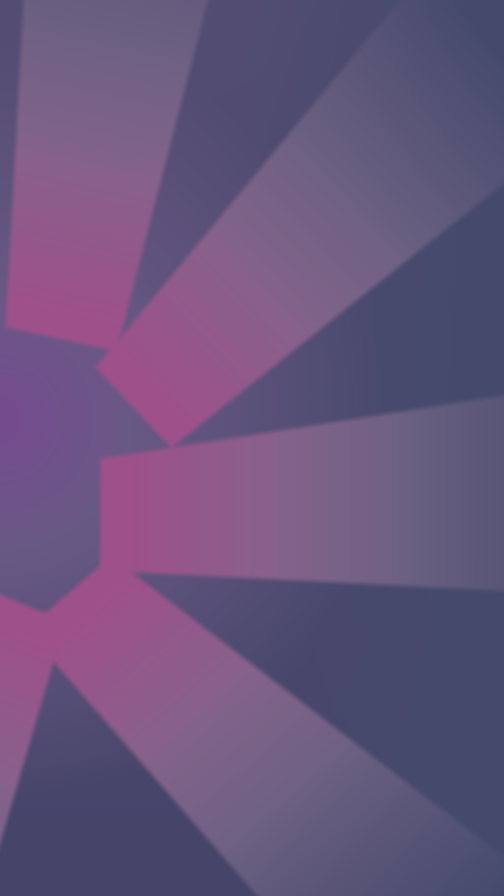
This background is drawn by a WebGL 1 fragment shader. Its source:

```glsl
precision highp float;
// Broad flaring rays burst from a violet hub at the left edge over a dusky field.
// Each ray is the soft overlap of three half planes, coloured by its distance
// from the inner edge; the field is a radial gradient around the hub.

uniform vec2 u_resolution;

const float ASPECT = 0.5625;
const float SOFTNESS = 0.0045;

const vec3 VIOLET = vec3(0.46, 0.29, 0.56);
const vec3 HAZE = vec3(0.41, 0.35, 0.52);
const vec3 DUSK_LOW = vec3(0.27, 0.265, 0.41);
const vec3 DUSK_HIGH = vec3(0.33, 0.30, 0.45);
const vec3 SLATE = vec3(0.27, 0.29, 0.425);
const vec3 PINK = vec3(0.62, 0.315, 0.545);
const vec3 MAUVE = vec3(0.52, 0.385, 0.545);
const vec3 GREY = vec3(0.42, 0.38, 0.51);

vec2 direction(float degrees) {
  float angle = radians(degrees);
  return vec2(cos(angle), sin(angle));
}

// Signed distance to a line, positive on the right of its heading
float rightOf(vec2 p, vec2 start, vec2 heading) {
  vec2 q = p - start;
  return q.x * heading.y - q.y * heading.x;
}

float ramp(float from, float to, float x) {
  return clamp((x - from) / (to - from), 0.0, 1.0);
}

// Dark field that drifts to slate on the right
vec3 duskColor(vec2 p) {
  vec3 dusk = mix(DUSK_LOW, DUSK_HIGH, p.y);
  return mix(dusk, SLATE, smoothstep(0.2, ASPECT, p.x));
}

// Violet hub and its surrounding haze
vec3 fieldColor(vec2 p, vec3 dusk) {
  float r = distance(p, vec2(0.0, 0.531));
  vec3 glow = mix(VIOLET, HAZE, ramp(0.0, 0.15, r));
  return mix(glow, dusk, ramp(0.13, 0.43, r));
}

// Pink at the root, then mauve and grey, fading into the dusk
vec3 rayColor(float along, vec3 dusk) {
  vec3 color = mix(PINK, MAUVE, ramp(0.03, 0.21, along));
  color = mix(color, GREY, ramp(0.19, 0.35, along));
  return mix(color, dusk, ramp(0.33, 0.57, along));
}

// Layer a ray with root corners left and right and edge angles in degrees
vec3 addRay(vec3 under, vec2 p, vec2 left, vec2 right, vec2 angles, vec3 dusk) {
  float along = rightOf(p, right, normalize(left - right));
  float leftEdge = rightOf(p, left, direction(angles.x));
  float rightEdge = -rightOf(p, right, direction(angles.y));
  float inside = min(along, min(leftEdge, rightEdge));
  float cover = smoothstep(-SOFTNESS, SOFTNESS, inside);
  return mix(under, rayColor(along, dusk), cover);
}

void main() {
  vec2 p = gl_FragCoord.xy / u_resolution * vec2(ASPECT, 1.0);
  vec3 dusk = duskColor(p);
  vec3 color = fieldColor(p, dusk);

  // Rays, clockwise from the top
  color = addRay(color, p, vec2(0.0065, 0.635), vec2(0.130, 0.608), vec2(86.9, 75.4), dusk);
  color = addRay(color, p, vec2(0.107, 0.590), vec2(0.191, 0.500), vec2(50.4, 38.5), dusk);
  color = addRay(color, p, vec2(0.112, 0.488), vec2(0.112, 0.363), vec2(8.9, -2.85), dusk);
  color = addRay(color, p, vec2(0.124, 0.379), vec2(0.029, 0.297), vec2(-37.4, -49.0), dusk);
  color = addRay(color, p, vec2(0.073, 0.306), vec2(-0.052, 0.358), vec2(-106.4, -118.0), dusk);

  gl_FragColor = vec4(color, 1.0);
}
```
